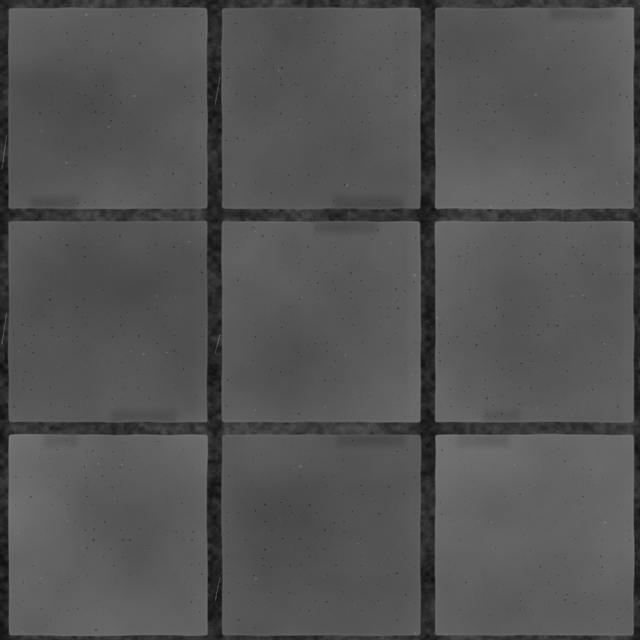
Reproduce this pattern procedurally as a three.js fragment shader.

```glsl
// Three by three square grey tiles in dark, gritty grout.
// Each tile is a wavering rounded box with its own tone, cloudy shading,
// edge smudges and pits; the grout is layered noise with a few pale scratches.

varying vec2 vUv;

const float REPEATS = 3.0;
const vec2 GRID_OFFSET = vec2(0.006, -0.008);
const vec2 TILE_HALF = vec2(0.466, 0.471);
const float CORNER = 0.012;
const float WAVER = 0.006;
const float EDGE_SOFT = 0.005;
const vec3 TONES_BOTTOM = vec3(0.375, 0.330, 0.385);
const vec3 TONES_MIDDLE = vec3(0.337, 0.342, 0.362);
const vec3 TONES_TOP = vec3(0.342, 0.335, 0.362);
const float CLOUDING = 0.11;
const float EDGE_LIGHT = 0.09;
const float SMUDGE_DEPTH = 0.045;
const float PIT_DEPTH = 0.13;
const float GROUT_VERTICAL = 0.150;
const float GROUT_HORIZONTAL = 0.215;
const float GROUT_GRIT = 0.20;
const float SCRATCH_LIGHT = 0.14;

float hash(vec2 p) {
  return fract(sin(dot(p, vec2(127.1, 311.7))) * 43758.5453);
}

vec2 hash2(vec2 p) {
  return vec2(hash(p), hash(p + 37.3));
}

float noise(vec2 p) {
  vec2 i = floor(p), f = fract(p);
  f = f * f * (3.0 - 2.0 * f);
  return mix(mix(hash(i), hash(i + vec2(1.0, 0.0)), f.x),
             mix(hash(i + vec2(0.0, 1.0)), hash(i + 1.0), f.x), f.y);
}

float fbm(vec2 p) {
  float sum = 0.0, weight = 0.533;
  for (int i = 0; i < 4; i++) {
    sum += weight * noise(p);
    p = p * 2.03 + 17.1;
    weight *= 0.5;
  }
  return sum;
}

float boxDistance(vec2 p, vec2 halfSize) {
  vec2 d = abs(p) - halfSize;
  return length(max(d, 0.0)) + min(max(d.x, d.y), 0.0);
}

float segmentDistance(vec2 p, vec2 a, vec2 b) {
  vec2 along = b - a;
  return length(p - a - along * clamp(dot(p - a, along) / dot(along, along), 0.0, 1.0));
}

float tileTone(vec2 id) {
  vec3 row = id.y < 0.5 ? TONES_BOTTOM : id.y < 1.5 ? TONES_MIDDLE : TONES_TOP;
  return id.x < 0.5 ? row.x : id.x < 1.5 ? row.y : row.z;
}

// Scattered oval pits, one candidate per cell of a fine grid.
float pits(vec2 p, float density, float chance) {
  vec2 id = floor(p * density);
  vec2 v = fract(p * density) - 0.3 - 0.4 * hash2(id);
  float angle = 6.283 * hash(id + 5.7);
  float c = cos(angle), s = sin(angle);
  v = mat2(c, -s, s, c) * v * vec2(1.0, 1.0 + 1.5 * hash(id + 9.1));
  float radius = mix(0.05, 0.16, hash(id + 3.9));
  float present = step(hash(id + 71.7), chance);
  return present * (1.0 - smoothstep(radius * 0.3, radius + 0.05, length(v)));
}

float tileShade(vec2 p, vec2 q, vec2 id, float dist) {
  vec2 seed = id * 7.3 + 2.0;
  vec2 lean = 0.3 * (hash2(seed) - 0.5);
  float shade = tileTone(id) + CLOUDING * (fbm(q * 2.2 + seed * 5.0) - 0.5);
  shade += EDGE_LIGHT * (dot(q - lean, q - lean) - 0.16);

  // Blurred smudge along the top or bottom, pale band down the right side.
  float side = hash(seed + 4.0) < 0.6 ? -1.0 : 1.0;
  vec2 smudgeAt = vec2(0.7 * (hash(seed + 8.0) - 0.5), side * 0.445);
  float smudge = boxDistance(q - smudgeAt, vec2(0.06 + 0.12 * hash(seed + 6.0), 0.012));
  shade -= SMUDGE_DEPTH * (1.0 - smoothstep(-0.01, 0.045, smudge));
  shade += 0.02 * hash(seed + 12.0) * smoothstep(0.39, 0.43, q.x);
  shade += 0.02 * smoothstep(-0.014, -0.004, dist);

  float clumps = smoothstep(0.25, 0.75, noise(p * 4.0));
  float pitted = 0.8 * pits(p, 24.0, 0.08 + 0.22 * clumps) + 0.5 * pits(p + 3.7, 43.0, 0.10);
  shade -= PIT_DEPTH * min(pitted, 1.0);
  shade += 0.09 * pits(p + 8.2, 19.0, 0.02);
  return shade + 0.008 * (noise(p * 120.0) - 0.5);
}

float groutShade(vec2 p, vec2 q, vec2 id) {
  float horizontal = 1.0 - smoothstep(0.43, 0.48, abs(q.x));
  float shade = mix(GROUT_VERTICAL, GROUT_HORIZONTAL, horizontal);
  shade += GROUT_GRIT * (fbm(p * 38.0) - 0.5) + 0.08 * (noise(p * 7.0) - 0.5);
  shade += 0.10 * pits(p, 45.0, 0.12);

  float low = 0.7 * (hash(id + 2.6) - 0.5);
  vec2 start = vec2(-0.497, low), end = vec2(-0.475, low + 0.06 + 0.1 * hash(id + 1.4));
  float scratch = 1.0 - smoothstep(0.001, 0.005, segmentDistance(q, start, end));
  return shade + SCRATCH_LIGHT * scratch * step(0.45, hash(id + 6.8));
}

void main() {
  vec2 p = vUv * REPEATS - GRID_OFFSET;
  vec2 id = floor(p), q = fract(p) - 0.5;
  vec2 waver = WAVER * (vec2(noise(p * 9.0), noise(p * 9.0 + 40.0)) - 0.5);
  float dist = boxDistance(q + waver, TILE_HALF - CORNER) - CORNER;
  float tile = 1.0 - smoothstep(-EDGE_SOFT, EDGE_SOFT, dist);
  float shade = mix(groutShade(p, q, id), tileShade(p, q, id, dist), tile);
  gl_FragColor = vec4(vec3(clamp(shade, 0.05, 0.6)), 1.0);
}
```
